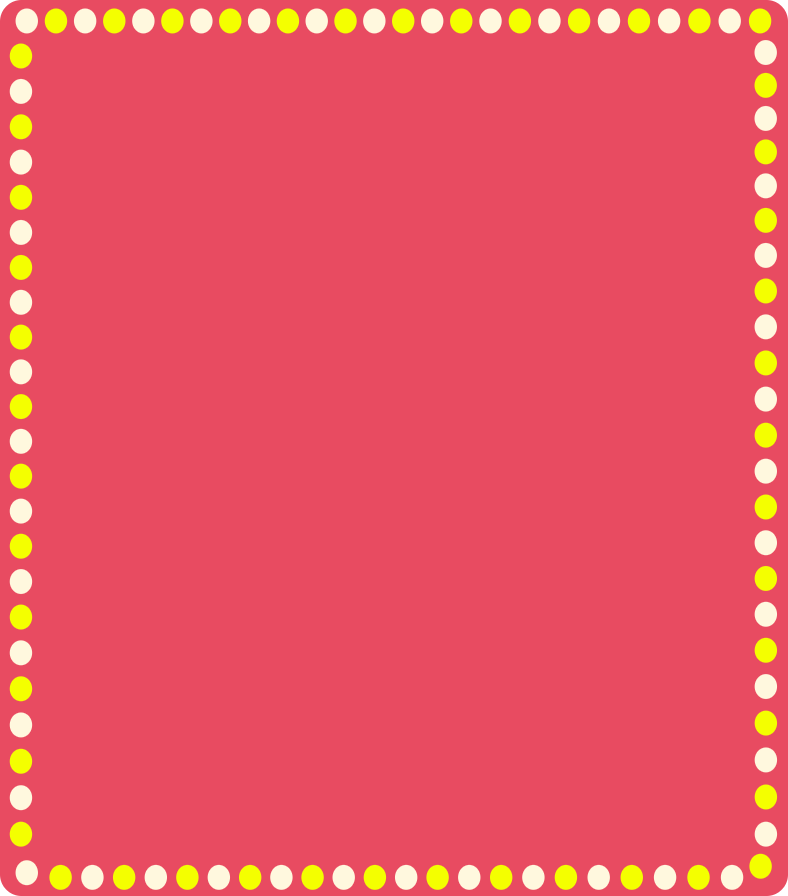
A Shadertoy shader for this background:

```glsl
const vec2 SHEET = vec2(0.8802, 1.0);
const vec2 BULB_RADII = vec2(0.0125, 0.0139);
const float CORNER_RADIUS = 0.024;
const float PI = 3.14159;

const vec3 WHITE = vec3(1.0);
const vec3 ROSE = vec3(0.910, 0.294, 0.380);
const vec3 YELLOW = vec3(0.955, 1.0, 0.0);
const vec3 CREAM = vec3(1.0, 0.973, 0.870);

float coverage(float dist, float pixel) {
    return clamp(0.5 - dist / pixel, 0.0, 1.0);
}

float roundedBox(vec2 p, vec2 halfSize, float radius) {
    vec2 q = abs(p) - halfSize + radius;
    return length(max(q, 0.0)) + min(max(q.x, q.y), 0.0) - radius;
}

float ellipse(vec2 p, vec2 radii) {
    return (length(p / radii) - 1.0) * min(radii.x, radii.y);
}

vec3 paintBulb(vec3 base, vec2 p, vec2 center, vec3 tint, float pixel) {
    return mix(base, tint, coverage(ellipse(p - center, BULB_RADII), pixel));
}

// Alternating bulbs from start to end; drift bends their spacing by sine harmonics.
vec3 paintRow(vec3 base, vec2 p, vec2 start, vec2 end, int count,
              vec3 drift, vec3 firstTint, vec3 secondTint, float pixel) {
    vec3 color = base;
    vec2 along = normalize(end - start);
    for (int i = 0; i < count; i++) {
        float t = float(i) / float(count - 1);
        float shift = dot(drift, sin(PI * t * vec3(1.0, 2.0, 3.0)));
        vec2 center = mix(start, end, t) + along * shift;
        vec3 tint = i % 2 == 0 ? firstTint : secondTint;
        color = paintBulb(color, p, center, tint, pixel);
    }
    return color;
}

void mainImage(out vec4 fragColor, in vec2 fragCoord) {
    vec2 p = fragCoord / iResolution.xy * SHEET;
    float pixel = 1.0 / min(iResolution.x / SHEET.x, iResolution.y);

    // Rounded panel
    float panel = roundedBox(p - 0.5 * SHEET, 0.5 * SHEET, CORNER_RADIUS);
    vec3 color = mix(WHITE, ROSE, coverage(panel, pixel));

    // Top and bottom rows
    color = paintRow(color, p, vec2(0.0299, 0.9766), vec2(0.8490, 0.9766), 26,
                     vec3(-0.0052, 0.0020, 0.0), CREAM, YELLOW, pixel);
    color = paintRow(color, p, vec2(0.0677, 0.0208), vec2(0.8177, 0.0208), 22,
                     vec3(-0.0065, 0.0026, 0.0), YELLOW, CREAM, pixel);

    // Left and right columns
    color = paintRow(color, p, vec2(0.0234, 0.9375), vec2(0.0234, 0.0690), 23,
                     vec3(-0.0042, 0.0023, 0.0), YELLOW, CREAM, pixel);
    color = paintRow(color, p, vec2(0.8553, 0.9414), vec2(0.8555, 0.0690), 23,
                     vec3(-0.0111, -0.0020, -0.0020), CREAM, YELLOW, pixel);

    // Lower corner bulbs
    color = paintBulb(color, p, vec2(0.0299, 0.0260), CREAM, pixel);
    color = paintBulb(color, p, vec2(0.8496, 0.0332), YELLOW, pixel);

    fragColor = vec4(color, 1.0);
}
```
